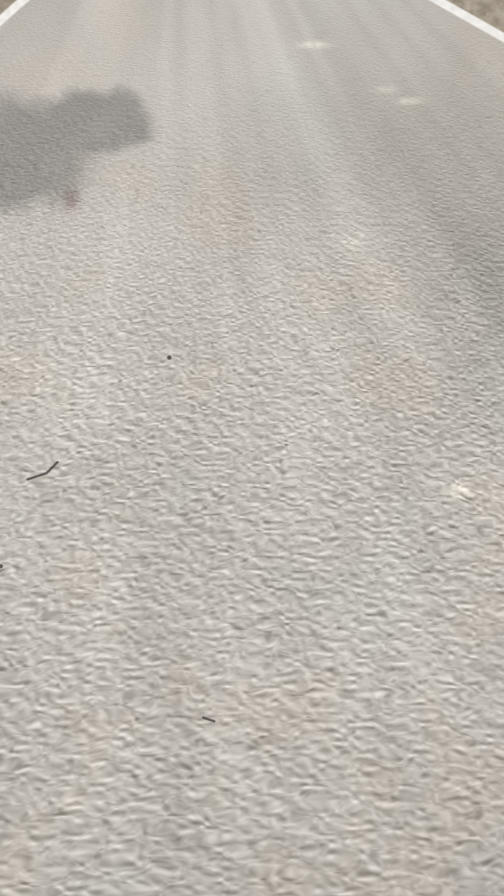
Give the GLSL for this texture, as a Shadertoy shader.

```glsl
// Sunlit asphalt road receding upward, with a damp patch, edge lines and grit.
#define STONE vec3(0.757, 0.738, 0.708)
#define DAMP vec3(0.575, 0.560, 0.540)
#define PAINT vec3(0.94, 0.93, 0.91)
#define VERGE vec3(0.65, 0.61, 0.55)
#define HORIZON 1.25
#define GRAIN_SCALE vec2(120.0, 215.0)
#define GRAIN_DEPTH 0.20
#define LINE_HALF_WIDTH 0.0048

float hash(vec2 p) {
    return fract(sin(dot(p, vec2(127.1, 311.7))) * 43758.5453);
}

float noise(vec2 p) {
    vec2 i = floor(p), f = fract(p);
    f = f * f * (3.0 - 2.0 * f);
    return mix(mix(hash(i), hash(i + vec2(1, 0)), f.x),
               mix(hash(i + vec2(0, 1)), hash(i + vec2(1, 1)), f.x), f.y);
}

float fbm(vec2 p) {
    float sum = 0.0, amp = 0.5;
    for (int i = 0; i < 4; i++) {
        sum += amp * noise(p);
        p = p * 2.03 + 17.3;
        amp *= 0.5;
    }
    return sum;
}

// Soft elliptical spot
float blob(vec2 p, vec2 centre, vec2 radius) {
    vec2 d = (p - centre) / radius;
    return exp(-dot(d, d));
}

float segment(vec2 p, vec2 a, vec2 b) {
    vec2 ab = b - a;
    return length(p - a - ab * clamp(dot(p - a, ab) / dot(ab, ab), 0.0, 1.0));
}

// Stone relief: shaded bumps that shrink with distance
float grain(vec2 p) {
    float s = HORIZON - p.y;
    vec2 g = vec2((p.x - 0.24) / s, -log(s)) * GRAIN_SCALE;
    g += 1.2 * vec2(noise(g * 0.45), noise(g * 0.45 + 41.0));
    float relief = noise(g) - noise(g + vec2(0.25, 0.75));
    float fine = noise(g * 1.9 + 9.0) - 0.5;
    float pits = smoothstep(0.76, 0.98, noise(g * vec2(0.65, 0.8) + 63.0));
    float fade = mix(0.22, 1.0, smoothstep(0.25, 0.75, s));
    return fade * (GRAIN_DEPTH * relief + 0.09 * fine - 0.09 * pits);
}

// Broad light and dark zones, worn wheel tracks
float shading(vec2 p) {
    float trackX = 0.28 + 0.47 * (1.0 - p.y);
    float track = exp(-pow((p.x - trackX) / 0.025, 2.0)) * smoothstep(0.48, 0.65, p.y);
    float v = 0.035 * track;
    v += 0.025 * blob(p, vec2(0.18, 0.86), vec2(0.07, 0.20));
    v += 0.025 * blob(p, vec2(0.08, 0.62), vec2(0.17, 0.16));
    v -= 0.085 * blob(p, vec2(0.56, 0.68), vec2(0.11, 0.17));
    v -= 0.060 * blob(p, vec2(0.47, 0.86), vec2(0.12, 0.10));
    v -= 0.025 * blob(p, vec2(0.27, 0.77), vec2(0.08, 0.08));
    v -= 0.025 * smoothstep(0.35, 0.0, p.y);
    v += 0.07 * (fbm(p * vec2(16.0, 11.0)) - 0.47);
    v += 0.04 * (noise(vec2((p.x - 0.2) / (HORIZON - p.y) * 22.0, p.y * 3.0)) - 0.5);
    return v;
}

// Damp stain with a ragged rim
float dampMask(vec2 p) {
    vec2 w = p + 0.035 * (vec2(fbm(p * 28.0), fbm(p * 28.0 + 7.0)) - 0.47);
    float head = length((w - vec2(0.108, 0.860)) / vec2(0.064, 0.037));
    float body = length((w - vec2(0.005, 0.828)) / vec2(0.105, 0.061));
    float d = min(head, body);
    return smoothstep(1.22, 0.72, d) * (0.72 + 0.5 * fbm(p * 35.0));
}

void mainImage(out vec4 fragColor, in vec2 fragCoord) {
    vec2 p = fragCoord / iResolution.xy * vec2(0.5625, 1.0);
    float aa = max(1.0 / iResolution.y, 0.0015);

    // Road surface
    vec3 col = STONE + shading(p);
    col += 0.025 * (fbm(p * 9.0 + 5.0) - 0.47) * vec3(1.0, 0.0, -0.6);
    col = mix(col, DAMP, 0.9 * clamp(dampMask(p), 0.0, 1.0));
    col += grain(p);

    // Pale scuffs and a brown stain
    float scuff = blob(p, vec2(0.352, 0.950), vec2(0.017, 0.004))
                + blob(p, vec2(0.458, 0.887), vec2(0.014, 0.004))
                + 0.7 * blob(p, vec2(0.432, 0.900), vec2(0.012, 0.004))
                + 0.5 * blob(p, vec2(0.390, 0.728), vec2(0.014, 0.010))
                + 1.3 * blob(p, vec2(0.512, 0.453), vec2(0.012, 0.008));
    col += 0.13 * scuff * (0.6 + 0.8 * noise(p * 160.0)) * vec3(1.0, 0.96, 0.85);
    col -= 0.15 * blob(p, vec2(0.080, 0.777), vec2(0.009, 0.011)) * vec3(0.8, 1.0, 0.9);

    // Twigs and dark specks
    float twig = min(segment(p, vec2(0.031, 0.465), vec2(0.052, 0.472)),
                     segment(p, vec2(0.052, 0.472), vec2(0.064, 0.484)));
    twig = min(twig, segment(p, vec2(0.227, 0.199), vec2(0.239, 0.195)));
    twig = min(twig, length(p - vec2(0.189, 0.601)) - 0.001);
    twig = min(twig, length(p - vec2(0.001, 0.368)) - 0.001);
    col = mix(col, vec3(0.27, 0.24, 0.23), 0.8 * smoothstep(aa + 0.0009, 0.0002, twig));

    // Painted edges, with rough ground beyond them
    float right = dot(p - vec2(0.488, 1.0), vec2(0.491, 0.871));
    float left = dot(p - vec2(0.026, 1.0), vec2(-0.663, 0.749));
    float edge = max(left, right);
    vec3 ground = VERGE + 0.25 * (fbm(p * 130.0) - 0.47);
    col = mix(col, ground, smoothstep(-aa, aa, edge));
    float paint = smoothstep(aa, -aa, abs(edge) - LINE_HALF_WIDTH);
    col = mix(col, PAINT + 0.06 * (noise(p * 220.0) - 0.5), paint);

    fragColor = vec4(clamp(col, 0.0, 1.0), 1.0);
}
```
